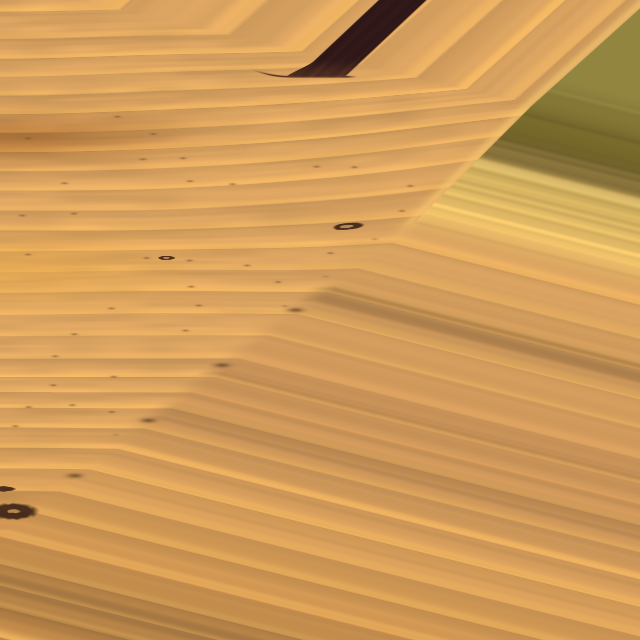
Write a three.js fragment shader that draws this texture.

```glsl
// Folded grain: wavy wooden bands that bend along two creases and smear outward,
// beside an olive field. Each point is slid back along its smear direction to a
// crease, then coloured by one shared band function; dark marks go on top.

varying vec2 vUv;

float hash(vec2 p) {
  p = fract(p * vec2(0.1031, 0.1137));
  p += dot(p, p.yx + 33.33);
  return fract((p.x + p.y) * p.x * 37.7);
}

float noise(vec2 p) {
  vec2 i = floor(p), f = fract(p);
  f = f * f * (3.0 - 2.0 * f);
  return mix(mix(hash(i), hash(i + vec2(1, 0)), f.x),
             mix(hash(i + vec2(0, 1)), hash(i + vec2(1, 1)), f.x), f.y);
}

// Soft bump of height one around a centre
float bump(float x, float centre, float width) {
  float k = (x - centre) / width;
  return exp(-k * k);
}

float ellipse(vec2 p, vec2 centre, vec2 radii) {
  return length((p - centre) / radii);
}

// Depth of the outer edge that limits the level bands on the right
float outerEdge(float x) {
  return min(0.839 - 0.75 * x, max(0.996 - x, 0.913 - 0.9 * x));
}

float upperCrease(float x) { return 0.229 * x - 0.028; }

// Slides a point back to the crease its smear started from
vec2 unfold(vec2 p) {
  if (p.y > outerEdge(p.x)) {
    float x = 0.839 - p.y + 0.25 * p.x;
    return vec2(x, 0.839 - 0.75 * x);
  }
  if (p.y < upperCrease(p.x)) {
    float x = (p.y + 0.9 * p.x + 0.028) / 1.129;
    return vec2(x, upperCrease(x));
  }
  return p;
}

// Band colour: dark under each ridge, rising to a golden lip
vec3 bands(vec2 q, float smear) {
  float v = q.y + 0.09 * q.x * q.x * bump(q.y, 0.22, 0.17);
  v += 0.004 * (noise(vec2(q.x * 4.0, v * 9.0)) - 0.5);
  float f = v * 32.0 + 0.7 * noise(vec2(v * 14.0, 3.0));
  float t = fract(f);
  float strength = 0.45 + 0.55 * hash(vec2(floor(f), 7.0));
  float lip = smoothstep(0.6, 0.9, t) * (1.0 - smoothstep(0.93, 1.0, t));
  float rise = t * (1.0 - smoothstep(0.93, 1.0, t));

  vec3 col = mix(vec3(0.87, 0.65, 0.385), vec3(0.80, 0.57, 0.30), smoothstep(0.6, 0.95, v));
  col *= 1.0 + strength * (0.17 * rise - 0.10);
  col = mix(col, vec3(0.96, 0.73, 0.37), 0.65 * lip * strength);

  // Warm and dark tints by depth
  float leftSide = 1.0 - smoothstep(0.0, 0.42, q.x);
  col *= 1.0 - vec3(0.18, 0.26, 0.36) * bump(v, 0.215, 0.035) * leftSide;
  col = mix(col, vec3(0.95, 0.69, 0.28), 0.45 * bump(v, 0.42, 0.05) * leftSide);
  col = mix(col, vec3(0.76, 0.54, 0.33), 0.5 * smear * bump(v, 0.59, 0.1));

  // Streaks carried out from the crease, then fine fibre
  float streak = 0.55 * bump(v, 0.462, 0.016) + 0.5 * bump(v, 0.58, 0.004)
               + 0.3 * bump(v, 0.645, 0.012) + 0.45 * bump(v, 0.9, 0.035);
  streak *= 0.4 + 0.9 * noise(vec2(v * 190.0, 1.0));
  col = mix(col, vec3(0.49, 0.36, 0.22), smear * clamp(streak, 0.0, 0.75));
  float fibre = noise(vec2(q.x * 7.0, v * 230.0)) + noise(vec2(q.x * 16.0, v * 90.0));
  return col * (1.0 + 0.055 * (fibre - 1.0));
}

// Olive field fading through a pale line into yellow
vec3 field(float e) {
  vec3 col = mix(vec3(0.57, 0.52, 0.25), vec3(0.43, 0.38, 0.15), smoothstep(0.15, 0.25, e));
  col = mix(col, vec3(0.51, 0.43, 0.22), smoothstep(0.25, 0.29, e));
  col = mix(col, vec3(0.80, 0.67, 0.36), smoothstep(0.298, 0.318, e));
  col = mix(col, vec3(0.94, 0.77, 0.42), smoothstep(0.33, 0.41, e));
  col += 0.08 * bump(e, 0.318, 0.005);
  float lines = noise(vec2(e * 170.0, 5.0)) - 0.5;
  return col * (1.0 + 0.16 * lines * smoothstep(0.15, 0.2, e));
}

// Slanted dark split with a hooked foot and thin tail
float split(vec2 p) {
  float c = p.x + p.y / 0.94;
  float left = 0.592 - 0.018 * smoothstep(0.095, 0.122, p.y);
  float body = smoothstep(left - 0.002, left + 0.002, c) * (1.0 - smoothstep(0.664, 0.669, c));
  body *= 1.0 - smoothstep(0.118, 0.122, p.y + 0.02 * max(p.x - 0.5, 0.0));
  float tailDepth = 0.120 - 3.0 * pow(max(0.455 - p.x, 0.0), 2.0);
  float tail = bump(p.y, tailDepth, 0.0014) * smoothstep(0.39, 0.43, p.x)
             * (1.0 - smoothstep(0.54, 0.56, p.x));
  return max(body, tail);
}

// Dark oval with a pale heart
vec3 knot(vec3 col, vec2 p, vec2 centre, vec2 radii, float heart) {
  float r = ellipse(p, centre, radii) + 0.2 * (noise(p * 150.0) - 0.5);
  col = mix(col, vec3(0.24, 0.14, 0.09), 0.92 * (1.0 - smoothstep(0.8, 1.15, r)));
  return mix(col, vec3(0.72, 0.52, 0.31), 1.0 - smoothstep(heart * 0.6, heart + 0.01, r));
}

void main() {
  vec2 p = vec2(vUv.x, 1.0 - vUv.y); // y is depth below the top
  float past = p.y - outerEdge(p.x);
  vec3 col = bands(unfold(p), smoothstep(-0.03, 0.01, past));

  // Outer field and its lit rim
  float e = p.y + 0.25 * (1.0 - p.x);
  float upper = 1.0 - smoothstep(0.39, 0.465, e);
  float rim = bump(past, -0.007, 0.011) * (1.0 - smoothstep(0.42, 0.48, e));
  col = mix(col, vec3(0.96, 0.77, 0.43), 0.65 * rim);
  col = mix(col, field(e), upper * smoothstep(-0.002, 0.002, past));

  // Split, lighter toward its foot
  vec3 bark = mix(vec3(0.20, 0.10, 0.10), vec3(0.31, 0.18, 0.13), smoothstep(0.09, 0.12, p.y));
  bark *= 0.85 + 0.3 * noise(vec2((p.x + p.y / 0.94) * 140.0, p.y * 6.0));
  col = mix(col, bark, split(p));

  // Knots
  vec2 tilted = p + vec2(0.0, 0.08 * (p.x - 0.54));
  col = knot(col, tilted, vec2(0.543, 0.354), vec2(0.024, 0.0055), 0.55);
  col = knot(col, p, vec2(0.022, 0.799), vec2(0.034, 0.0125), 0.3);
  col = knot(col, p, vec2(0.004, 0.764), vec2(0.02, 0.004), 0.0);
  col = knot(col, p, vec2(0.26, 0.403), vec2(0.013, 0.003), 0.5);

  // Specks along the lower crease, then scattered ones
  for (int i = 0; i < 4; i++) {
    float x = 0.462 - 0.115 * float(i);
    float r = ellipse(p, vec2(x, 0.831 - 0.75 * x), vec2(0.012, 0.0035));
    col = mix(col, vec3(0.37, 0.25, 0.16), 0.7 * exp(-r * r));
  }
  vec2 cell = floor(p * vec2(15.0, 26.0));
  vec2 spot = (cell + 0.2 + 0.6 * vec2(hash(cell + 3.0), hash(cell + 19.0))) / vec2(15.0, 26.0);
  float speck = exp(-pow(ellipse(p, spot, vec2(0.005, 0.0017)), 2.0)) * step(0.72, hash(cell + 41.0));
  speck *= step(0.18, p.y) * (1.0 - smoothstep(-0.04, -0.01, past));
  col = mix(col, vec3(0.45, 0.31, 0.18), 0.55 * speck);

  gl_FragColor = vec4(col, 1.0);
}
```
